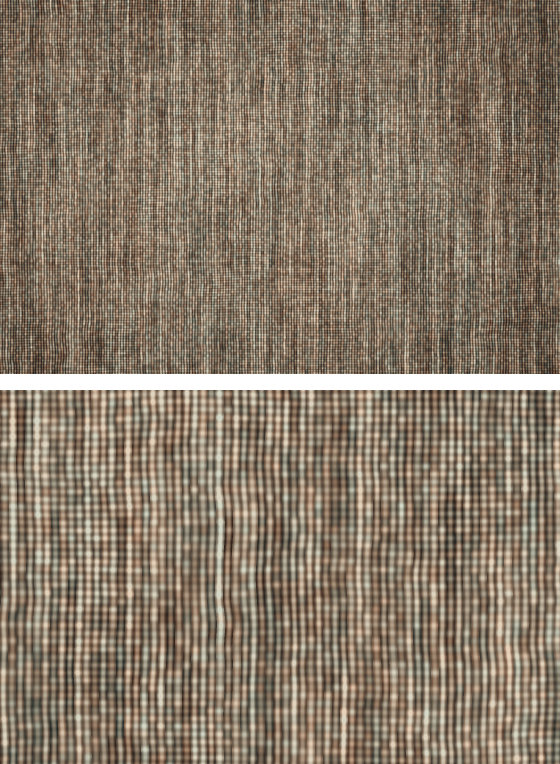
Top: the whole. Bottom: its middle third, enlarged.
A Shadertoy shader for this texture:

```glsl
const float TAU = 6.2831853;
const float WARP_COUNT = 136.0;   // vertical threads per canvas height
const float WEFT_COUNT = 142.0;   // horizontal threads per canvas height
const int SAMPLES = 3;            // antialiasing samples per axis

const vec3 SHADOW = vec3(0.17, 0.14, 0.12);
const vec3 FLAX = vec3(0.51, 0.436, 0.357);
const vec3 PALE = vec3(0.87, 0.835, 0.755);
const vec3 RUST_SHIFT = vec3(0.032, -0.01, -0.022);

float hash(vec2 p) {
    vec3 q = fract(vec3(p.xyx) * 0.1031);
    q += dot(q, q.yzx + 33.33);
    return fract((q.x + q.y) * q.z);
}

// Hash in -1..1
float signedHash(vec2 p) {
    return 2.0 * hash(p) - 1.0;
}

// Value noise in -1..1
float noise(vec2 p) {
    vec2 cell = floor(p);
    vec2 f = fract(p);
    f = f * f * (3.0 - 2.0 * f);
    float low = mix(signedHash(cell), signedHash(cell + vec2(1.0, 0.0)), f.x);
    float high = mix(signedHash(cell + vec2(0.0, 1.0)), signedHash(cell + 1.0), f.x);
    return mix(low, high, f.y);
}

vec3 yarnRamp(float tone) {
    float t = clamp(tone, 0.0, 1.0) * 2.0;
    return t < 1.0 ? mix(SHADOW, FLAX, t) : mix(FLAX, PALE, t - 1.0);
}

// Sideways drift that bends neighbouring threads together
float threadDrift(vec2 p) {
    return 0.0014 * noise(p * vec2(7.0, 20.0)) + 0.0007 * noise(p * vec2(30.0, 50.0) + 40.0);
}

// Wide light and dark areas, brightest in the middle
float broadShade(vec2 p, float aspect) {
    vec2 d = (p - vec2(0.47 * aspect, 0.48)) / vec2(0.5 * aspect, 0.5);
    float vignette = 0.09 - 0.15 * dot(d, d * vec2(1.0, 0.6));
    float columns = 0.02 * noise(p * vec2(11.0, 1.3) + 7.0);
    float bands = 0.015 * noise(p * vec2(2.5, 26.0) + 19.0);
    return max(vignette, -0.2) + columns + bands;
}

vec3 fabric(vec2 p, float aspect) {
    float x = (p.x + threadDrift(p)) * WARP_COUNT;
    float y = p.y * WEFT_COUNT + 0.3 * noise(p * vec2(9.0, 14.0) + 61.0);
    float id = floor(x);

    // Round warp threads between dark gaps that open and close smoothly
    float across = abs(fract(x) - 0.5);
    float opening = 0.5 + 0.5 * noise(vec2(id + 71.0, p.y * 12.0));
    float depth = mix(0.3, 0.62, opening);
    float warp = depth * (0.5 - smoothstep(0.08, 0.46, across));

    // Long streaks, single thread tones and short stitches
    float streak = 0.03 * noise(vec2(p.x * 60.0, p.y * 3.0));
    float thread = 0.13 * noise(vec2(id + 113.0, p.y * 3.0))
                 + 0.12 * noise(vec2(id + 179.0, p.y * 13.0));
    float stitch = 0.15 * noise(vec2(id + 257.0, y));

    // Weft lines crossing the warp, with strength that changes by area
    float crossing = 0.085 + 0.05 * noise(p * vec2(12.0, 9.0) + 23.0);
    float weave = crossing * cos(TAU * y);
    float weft = 0.05 * noise(vec2(p.x * 7.0 + 31.0, y));

    float tone = 0.455 + broadShade(p, aspect) + warp + streak + thread + stitch + weave + weft;

    // Rust and cool grey yarns with small coloured flecks
    float warmth = 0.2 * noise(p * vec2(9.0, 3.0) + 83.0)
                 + 0.7 * noise(vec2(id + 401.0, p.y * 9.0))
                 + 0.9 * noise(vec2(id + 547.0, y));
    return yarnRamp(tone) + RUST_SHIFT * warmth;
}

void mainImage(out vec4 fragColor, in vec2 fragCoord) {
    float aspect = iResolution.x / iResolution.y;
    vec3 color = vec3(0.0);
    for (int j = 0; j < SAMPLES; j++) {
        for (int i = 0; i < SAMPLES; i++) {
            vec2 offset = (vec2(i, j) + 0.5) / float(SAMPLES) - 0.5;
            color += fabric((fragCoord + offset) / iResolution.y, aspect);
        }
    }
    fragColor = vec4(color / float(SAMPLES * SAMPLES), 1.0);
}
```
